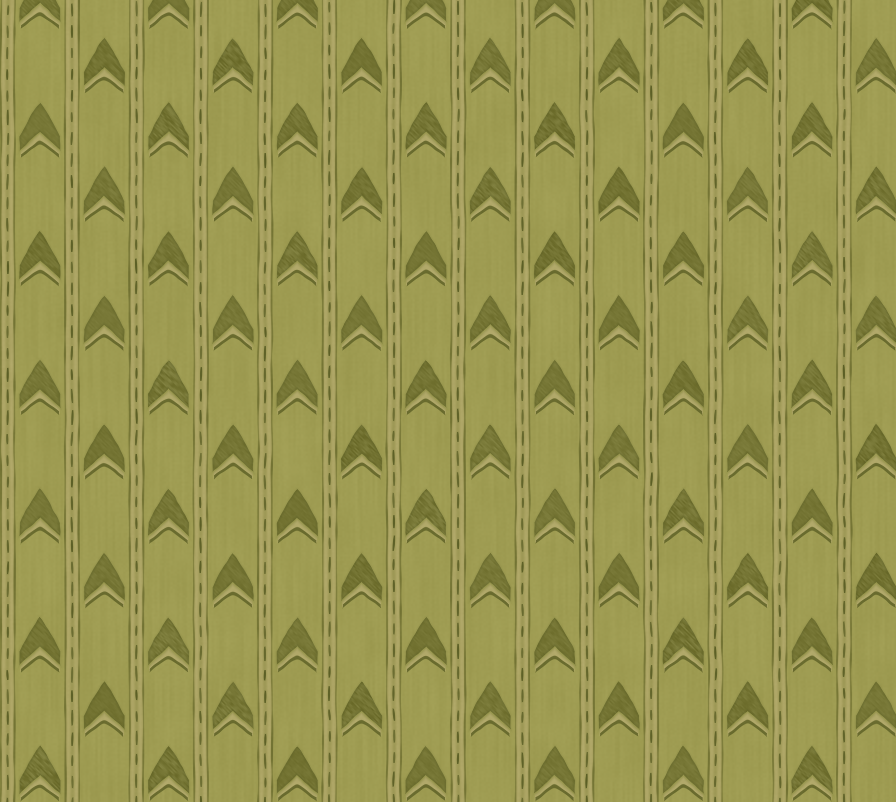
Write a WebGL 1 fragment shader that draws this pattern.

```glsl
precision highp float;
// Olive wallpaper: staggered columns of arrowheads over pale chevrons, parted by
// stitched ribbons. One unit is a column pitch; every motif is a signed distance
// in its repeat, with hashed wobble and faint vertical grain for hand-made wear.
uniform vec2 u_resolution;

const float COLUMNS = 13.925;      // column pitches across the canvas
const float RIBBON_X = 0.12;       // centre of the first ribbon
const float FIRST_TIP = 1.596;     // arrow tip below the top, even columns
const float ROW_PITCH = 2.0;
const float HEAD_HALF = 0.315;     // arrowhead half width
const float SHOULDER = 0.53;       // tip to widest point
const float NOTCH = 0.45;          // tip to notch
const float CHEVRON_BASE = 0.61;   // tip to lower chevron apex
const float RIBBON_HALF = 0.106;
const float EDGE_HALF = 0.013;
const float STITCH_PITCH = 0.3333;
const float STITCH_HALF = 0.017;

const vec3 GROUND = vec3(0.622, 0.612, 0.322);
const vec3 RIBBON = vec3(0.655, 0.627, 0.370);
const vec3 PALE   = vec3(0.695, 0.662, 0.415);
const vec3 SHADE  = vec3(0.530, 0.530, 0.260);
const vec3 OLIVE  = vec3(0.460, 0.460, 0.205);
const vec3 DARK   = vec3(0.355, 0.370, 0.145);

float hash(vec2 p) {
  return fract(sin(dot(p, vec2(127.1, 311.7))) * 4375.85);
}

float noise(vec2 p) {
  vec2 i = floor(p), f = fract(p);
  f = f * f * (3.0 - 2.0 * f);
  return mix(mix(hash(i), hash(i + vec2(1, 0)), f.x),
             mix(hash(i + vec2(0, 1)), hash(i + vec2(1, 1)), f.x), f.y);
}

// Coverage of a shape with signed distance d, softened over width w.
float cover(float d, float w) {
  return 1.0 - smoothstep(-0.6 * w, 0.6 * w, d);
}

vec3 drawArrow(vec3 color, vec2 p, vec2 id, float px) {
  vec2 q = p + 0.014 * (vec2(noise(p * 9.0 + id * 17.0), noise(p * 9.0 - id * 23.0)) - 0.5);
  float ax = abs(q.x);
  float soft = sqrt(q.x * q.x + 0.002) - 0.03;

  // Arrowhead: bowed sides to the shoulders, V notch below.
  float halfWidth = HEAD_HALF * pow(clamp(q.y / SHOULDER, 0.0, 1.0), 0.84);
  float notch = NOTCH + 0.9 * ax;
  float head = max(max((ax - halfWidth) * 0.86, (q.y - notch) * 0.74), -q.y);

  // Chevron: pale arms with a dark shadow under them.
  float base = CHEVRON_BASE + 0.80 * soft;
  float arms = max(max(notch + 0.025 - q.y, q.y - base) * 0.76, ax - 0.305);
  float under = max((abs(q.y - base) - 0.027) * 0.78, ax - 0.295);

  // Brushed diagonal hatching, stronger on some heads.
  float hatch = noise(vec2(p.x * 7.0 + p.y * 9.0, (p.y - p.x) * 34.0) + id * 13.0) - 0.5;
  vec3 fill = OLIVE + hatch * (0.03 + 0.08 * hash(id)) + 0.025 * (hash(id + 5.0) - 0.5);
  fill = mix(fill, DARK, 0.35 * smoothstep(-0.05, 0.0, head));

  color = mix(color, SHADE, 0.45 * cover(head - 0.012, 0.03 + px));
  float glow = smoothstep(0.0, 0.09, q.y - notch);
  color = mix(color, mix(SHADE, PALE, 0.45 + 0.55 * glow), cover(arms, px));
  color = mix(color, mix(OLIVE, DARK, 0.65), 0.92 * cover(under, px));
  return mix(color, fill, cover(head, px));
}

vec3 drawRibbon(vec3 color, float x, float y, float id, float px) {
  float wob = 0.018 * (noise(vec2(y * 2.3, id * 7.3)) - 0.5);
  float side = step(0.0, x);
  float edge = abs(x + wob) - RIBBON_HALF;

  // Pale rounded strands either side of a shallow centre groove.
  float strand = 1.0 - smoothstep(0.0, 0.04, abs(abs(x + wob) - 0.06));
  float patchy = noise(vec2(y * 3.0, id * 5.1 + side * 31.0));
  vec3 cloth = mix(RIBBON, PALE, strand * (0.45 + 0.55 * patchy));
  cloth = mix(cloth, SHADE, 0.3 * (1.0 - smoothstep(0.0, 0.04, abs(x + wob))));
  color = mix(color, cloth, cover(edge, px));

  // Uneven dark outlines.
  float ink = noise(vec2(y * 4.0, id * 11.0 + side * 43.0));
  float line = abs(edge) - EDGE_HALF * (0.75 + 0.6 * ink);
  color = mix(color, mix(OLIVE, DARK, 0.25 * ink), (0.65 + 0.3 * ink) * cover(line, px));

  // Running stitches with varied length, lean and weight.
  float s = y / STITCH_PITCH + 0.2 * hash(vec2(id, 3.0));
  vec2 key = vec2(id, floor(s));
  float along = (fract(s) - 0.5) * STITCH_PITCH;
  float reach = 0.075 + 0.045 * hash(key);
  float lean = x + wob + along * 0.12 * (hash(key + 9.0) - 0.5);
  float taper = STITCH_HALF * (1.0 - 0.4 * along * along / (reach * reach));
  float stitch = max(abs(lean) - taper, abs(along) - reach);
  return mix(color, DARK, (0.7 + 0.3 * hash(key + 4.0)) * cover(stitch, px));
}

void main() {
  float px = COLUMNS / u_resolution.x;
  vec2 p = vec2(gl_FragCoord.x, u_resolution.y - gl_FragCoord.y) * px;
  float column = floor(p.x - RIBBON_X);
  float x = p.x - RIBBON_X - column - 0.5;

  // Ground with vertical grain and soft mottling.
  float grain = noise(vec2(p.x * 26.0, p.y * 1.2)) - 0.5;
  float mottling = noise(p * 2.2) - 0.5;
  vec3 color = GROUND + 0.022 * grain + 0.014 * mottling;

  // Alternate columns drop by half a row.
  float drop = p.y - FIRST_TIP + mod(column, 2.0) + 0.5;
  float row = floor(drop / ROW_PITCH);
  color = drawArrow(color, vec2(x, drop - row * ROW_PITCH - 0.5), vec2(column, row), px);

  float ribbon = floor(p.x - RIBBON_X + 0.5);
  color = drawRibbon(color, p.x - RIBBON_X - ribbon, p.y, ribbon, px);
  gl_FragColor = vec4(color + 0.012 * (noise(p * 30.0) - 0.5), 1.0);
}
```
